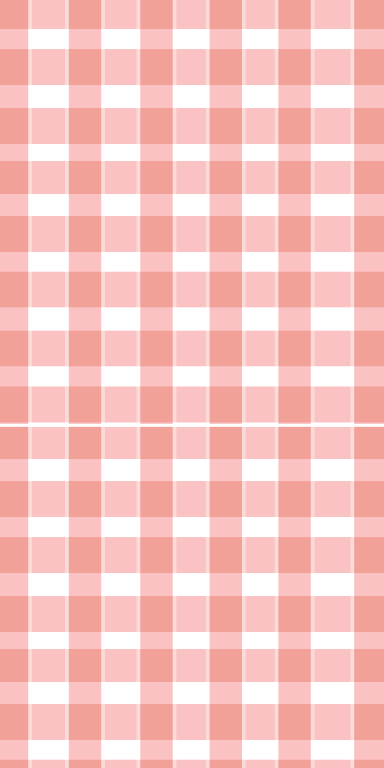
Reproduce this pattern procedurally as a Shadertoy shader.

```glsl
// Pink gingham cloth: uneven crossing stripes, pale fringes and one woven seam.
#define CLOTH vec2(384.0, 768.0)  // cloth units across the canvas
#define COLUMN_START 12.0         // centre of the first column stripe
#define COLUMN_PITCH 71.6
#define COLUMN_HALF 16.2
#define FRINGE_WIDTH 3.7
#define SEAM_TOP 424.5            // start of a weave repeat, from the top
#define WEAVE_HEIGHT 488.0
#define ROWS_PER_WEAVE 9
#define PINK vec3(0.98, 0.76, 0.76)
#define DEEP vec3(0.95, 0.63, 0.60)
#define PALE vec3(0.98, 0.86, 0.85)
#define WHITE vec3(1.0)

// Uneven weaving: shift of each column from its regular place
const float columnShift[6] = float[6](0.0, 1.4, 1.3, -1.0, -3.8, 0.4);

// Shift and half height of each row in a weave repeat
const vec2 rowShape[ROWS_PER_WEAVE] = vec2[ROWS_PER_WEAVE](
    vec2(-8.6, 16.0), vec2(-6.8, 18.0), vec2(-5.0, 18.0),
    vec2(-0.3, 18.0), vec2(-3.0, 16.5), vec2(-0.7, 18.0),
    vec2(0.6, 17.8), vec2(5.3, 17.8), vec2(7.1, 18.0));

// Smooth coverage of a stripe from the distance to its centre line
float stripe(float dist, float halfWidth, float pixel) {
    return clamp(0.5 + (halfWidth - abs(dist)) / pixel, 0.0, 1.0);
}

float columnDistance(float x) {
    float cell = clamp(floor((x - COLUMN_START) / COLUMN_PITCH + 0.5), 0.0, 5.0);
    return x - COLUMN_START - cell * COLUMN_PITCH - columnShift[int(cell)];
}

float rowMask(float y, float pixel) {
    float pitch = WEAVE_HEIGHT / float(ROWS_PER_WEAVE);
    int cell = clamp(int(y / pitch), 0, ROWS_PER_WEAVE - 1);
    vec2 shape = rowShape[cell];
    return stripe(y - (float(cell) + 0.5) * pitch - shape.x, shape.y, pixel);
}

void mainImage(out vec4 fragColor, in vec2 fragCoord) {
    vec2 uv = fragCoord / iResolution.xy;
    vec2 cloth = vec2(uv.x, 1.0 - uv.y) * CLOTH;
    vec2 pixel = CLOTH / iResolution.xy;
    float weaveY = mod(cloth.y - SEAM_TOP, WEAVE_HEIGHT);

    // Stripe coverage
    float across = columnDistance(cloth.x);
    float column = stripe(across, COLUMN_HALF, pixel.x);
    float fringe = stripe(across, COLUMN_HALF + FRINGE_WIDTH, pixel.x);
    float row = rowMask(weaveY, pixel.y);

    // Crossing threads
    vec3 betweenRows = mix(WHITE, PINK, column);
    vec3 insideRow = mix(mix(PINK, PALE, fringe), DEEP, column);
    vec3 color = mix(betweenRows, insideRow, row);

    // White seam where the weave repeats
    float seamDistance = weaveY - WEAVE_HEIGHT * step(0.5 * WEAVE_HEIGHT, weaveY) - 0.8;
    color = mix(color, WHITE, stripe(seamDistance, 1.4, pixel.y));

    fragColor = vec4(color, 1.0);
}
```
